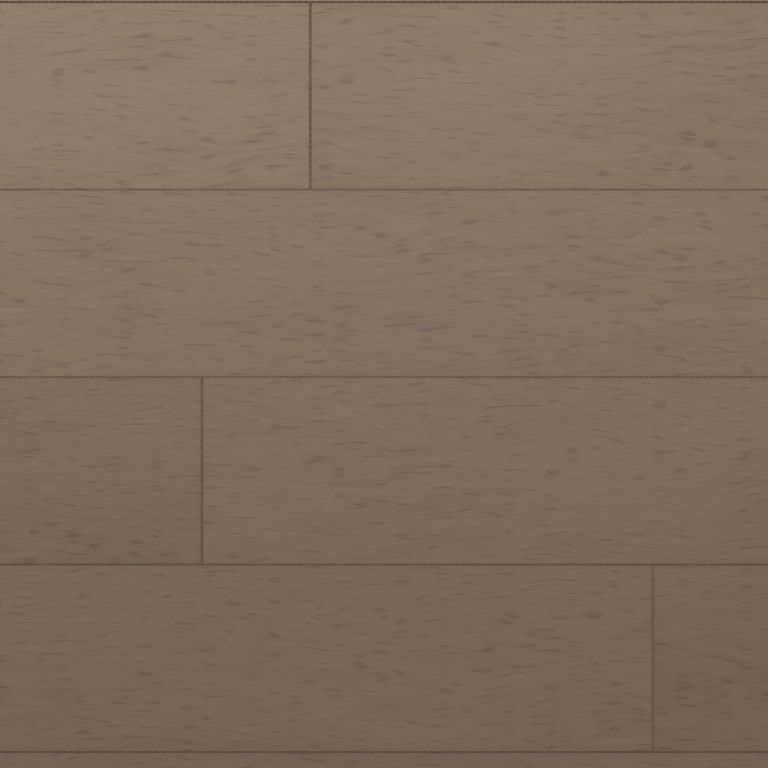
Give the GLSL for this texture, as a WebGL 2 fragment shader.

```glsl
#version 300 es
precision highp float;

uniform vec2 u_resolution;
out vec4 outColor;

// Plank layout, in canvas units
const float ROW_HEIGHT = 0.2441;
const float FIRST_SEAM = 0.0208;
const float JOINTS[6] = float[6](-1.0, 0.850, 0.263, -1.0, 0.404, -1.0);
const float JOINT_DEPTH[6] = float[6](0.0, 0.45, 0.65, 0.0, 0.65, 0.0);
const float SEAM_DEPTH[5] = float[5](0.85, 0.75, 0.55, 0.55, 1.0);
const float SEAM_HALF_WIDTH = 0.0011;
const float JOINT_HALF_WIDTH = 0.0017;
const float TICK_PERIOD = 0.0085;

// Colours
const vec3 SHADE_WOOD = vec3(0.450, 0.388, 0.332);
const vec3 LIT_WOOD = vec3(0.560, 0.490, 0.425);
const vec3 GROOVE = vec3(0.315, 0.260, 0.220);

// Grain
const vec2 FIGURE_SCALE = vec2(2.6, 11.0);
const vec2 PORE_SCALE = vec2(36.0, 230.0);
const float RING_COUNT = 5.0;
const float RING_STRENGTH = 0.050;
const float PORE_STRENGTH = 0.085;
const float FIBRE_STRENGTH = 0.035;
const float PLANK_VARIATION = 0.025;
const float TAU = 6.2832;

vec2 hash2(vec2 p) {
  vec3 q = fract(p.xyx * vec3(0.1031, 0.1030, 0.0973));
  q += dot(q, q.yzx + 33.33);
  return fract((q.xx + q.yz) * q.zy);
}

float cornerSlope(vec2 cell, vec2 offset) {
  float angle = TAU * hash2(cell).x;
  return dot(vec2(cos(angle), sin(angle)), offset);
}

float gradientNoise(vec2 p) {
  vec2 i = floor(p), f = fract(p);
  vec2 w = f * f * f * (f * (f * 6.0 - 15.0) + 10.0);
  vec2 e = vec2(1.0, 0.0);
  float low = mix(cornerSlope(i, f), cornerSlope(i + e, f - e), w.x);
  float high = mix(cornerSlope(i + e.yx, f - e.yx), cornerSlope(i + 1.0, f - 1.0), w.x);
  return mix(low, high, w.y);
}

float fbm(vec2 p) {
  float sum = 0.0, amplitude = 0.65;
  for (int octave = 0; octave < 4; octave++) {
    sum += amplitude * gradientNoise(p);
    p = p * vec2(2.1, 1.9) + 17.3;
    amplitude *= 0.45;
  }
  return sum;
}

// Relative brightness of the wood: growth rings, fibres and short pores
float woodGrain(vec2 uv, vec2 seed) {
  vec2 origin = seed * 40.0 + 50.0;
  float figure = fbm(uv * FIGURE_SCALE + origin);
  float phase = fract(figure * RING_COUNT + uv.y * 16.0 + seed.x);
  float ring = smoothstep(0.1, 0.8, phase) * (1.0 - smoothstep(0.85, 1.0, phase));
  float patches = smoothstep(-0.25, 0.4, gradientNoise(uv * vec2(3.0, 9.0) + origin.yx));

  vec2 bent = uv + vec2(0.0, 0.035 * figure);
  float pores = smoothstep(0.08, 0.45, gradientNoise(bent * PORE_SCALE + origin));
  float fibres = fbm(bent * vec2(9.0, 75.0) + origin);
  float broken = 0.65 + 0.7 * gradientNoise(bent * vec2(55.0, 190.0) + origin);

  return 1.0 - RING_STRENGTH * ring * patches * broken
    - PORE_STRENGTH * pores * (0.35 + 0.65 * ring)
    + FIBRE_STRENGTH * fibres + 0.02 * figure;
}

float line(float dist, float halfWidth, float pixel) {
  return 1.0 - smoothstep(halfWidth - 0.6 * pixel, halfWidth + 0.8 * pixel, abs(dist));
}

// Small slanted notches that wear along a groove
float notches(float along, float across) {
  float wave = 0.5 + 0.5 * cos(TAU * (along + across) / TICK_PERIOD);
  return mix(0.62, 1.0, wave) * (0.92 + 0.3 * gradientNoise(vec2(along * 24.0, 3.7)));
}

void main() {
  vec2 uv = gl_FragCoord.xy / u_resolution;
  float pixel = 1.0 / min(u_resolution.x, u_resolution.y);

  // Plank under this point
  float rowPosition = (uv.y - FIRST_SEAM) / ROW_HEIGHT;
  float row = floor(rowPosition);
  int slot = clamp(int(row) + 1, 0, 5);
  float jointOffset = uv.x - JOINTS[slot];
  vec2 seed = hash2(vec2(row + 7.0, step(0.0, jointOffset) + 3.0));

  // Wood under soft light from the upper left
  float light = smoothstep(-0.1, 1.1, uv.y) + 0.10 * (0.5 - uv.x) * uv.y;
  light -= 0.16 * smoothstep(0.7, 1.1, uv.x) * uv.y;
  vec3 color = mix(SHADE_WOOD, LIT_WOOD, light);
  color *= woodGrain(uv, seed) + PLANK_VARIATION * (seed.y - 0.5);

  // Grooves between rows and at plank ends
  float nearest = clamp(round(rowPosition), 0.0, 4.0);
  float seamOffset = (rowPosition - nearest) * ROW_HEIGHT;
  float seam = line(seamOffset, SEAM_HALF_WIDTH, pixel);
  seam *= SEAM_DEPTH[int(nearest)] * notches(uv.x, seamOffset);
  float joint = line(jointOffset, JOINT_HALF_WIDTH, pixel);
  joint *= JOINT_DEPTH[slot] * notches(uv.y, jointOffset);
  float bevel = exp(-abs(seamOffset) / 0.004) + JOINT_DEPTH[slot] * exp(-abs(jointOffset) / 0.005);
  color *= 1.0 - 0.05 * bevel;
  color = mix(color, GROOVE, clamp(max(seam, joint), 0.0, 1.0));

  outColor = vec4(color, 1.0);
}
```
